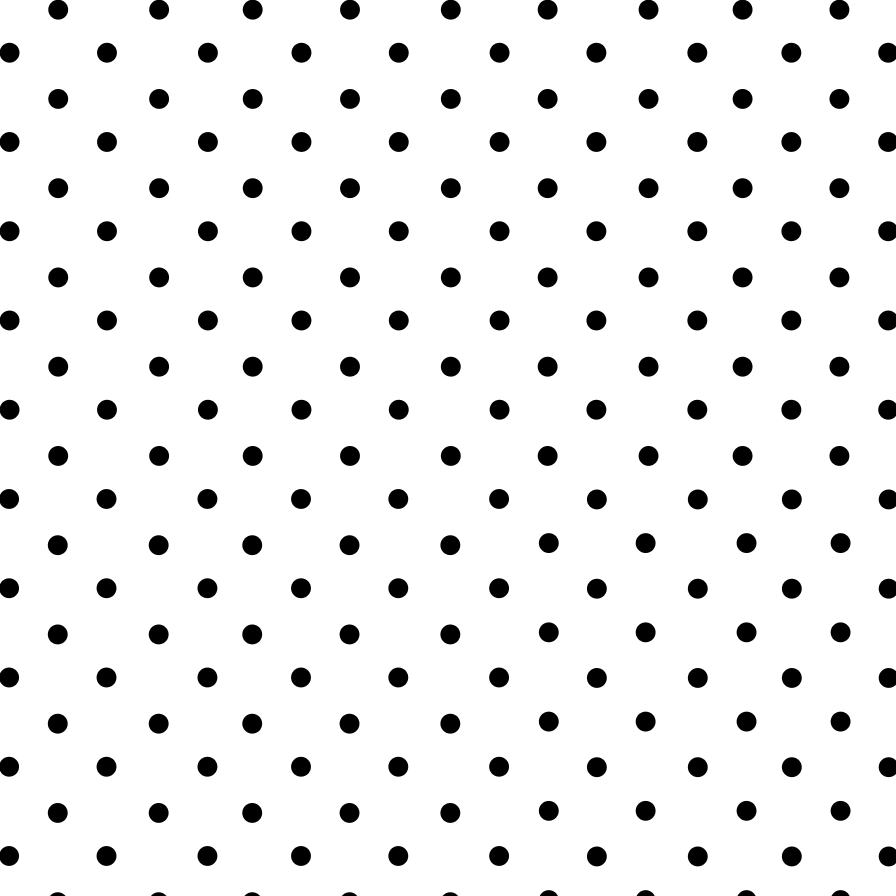
Reproduce this pattern procedurally as a Shadertoy shader.

```glsl
// Staggered black polka dots on white, with slightly uneven columns and a shifted lower-right block.

const float UNITS = 768.0;                    // design units across the canvas
const vec2 PITCH = vec2(83.7, 76.5);          // spacing of dots within one lattice
const vec2 OUTER_ORIGIN = vec2(8.2, 45.2);    // first dot of the lattice touching the left edge
const vec2 INNER_ORIGIN = vec2(50.1, 8.3);    // first dot of the lattice between
const float DOT_RADIUS = 8.5;
const vec2 BLOCK_CORNER = vec2(450.0, 425.0); // top left of the shifted block
const float LOWER_DRIFT = -0.4;               // sideways slip of the lower left dots
const vec2 OUTER_BLOCK_SHIFT = vec2(0.4, 0.4);
const vec2 INNER_BLOCK_SHIFT = vec2(0.3, -1.8);
const vec3 PAPER = vec3(1.0);
const vec3 INK = vec3(0.0);

// Sideways error of each column
const int COLUMNS = 10;
const float COLUMN_NUDGE[COLUMNS] = float[COLUMNS](
    0.0, -0.2, 2.6, -0.9, -1.2, 1.5, 0.8, 3.6, 0.5, -0.2);

// Signed distance to the nearest dot of one lattice
float dotLattice(vec2 p, vec2 origin, int nudgeStep, vec2 blockShift) {
    vec2 cell = round((p - origin) / PITCH);
    vec2 center = origin + cell * PITCH;
    bool lower = center.y > BLOCK_CORNER.y;
    bool inBlock = lower && center.x > BLOCK_CORNER.x;

    // The block takes its nudges without the lattice step
    int column = int(cell.x) + (inBlock ? 0 : nudgeStep);
    center.x += COLUMN_NUDGE[clamp(column, 0, COLUMNS - 1)];

    if (inBlock) center += blockShift;
    else if (lower) center.x += LOWER_DRIFT;
    return length(p - center) - DOT_RADIUS;
}

void mainImage(out vec4 fragColor, in vec2 fragCoord) {
    // Design units, measured down from the top left
    float pixel = UNITS / iResolution.y;
    vec2 p = vec2(fragCoord.x, iResolution.y - fragCoord.y) * pixel;

    float outer = dotLattice(p, OUTER_ORIGIN, 0, OUTER_BLOCK_SHIFT);
    float inner = dotLattice(p, INNER_ORIGIN, 1, INNER_BLOCK_SHIFT);

    // One pixel wide smooth edge
    float coverage = clamp(0.5 - min(outer, inner) / pixel, 0.0, 1.0);
    fragColor = vec4(mix(PAPER, INK, coverage), 1.0);
}
```
